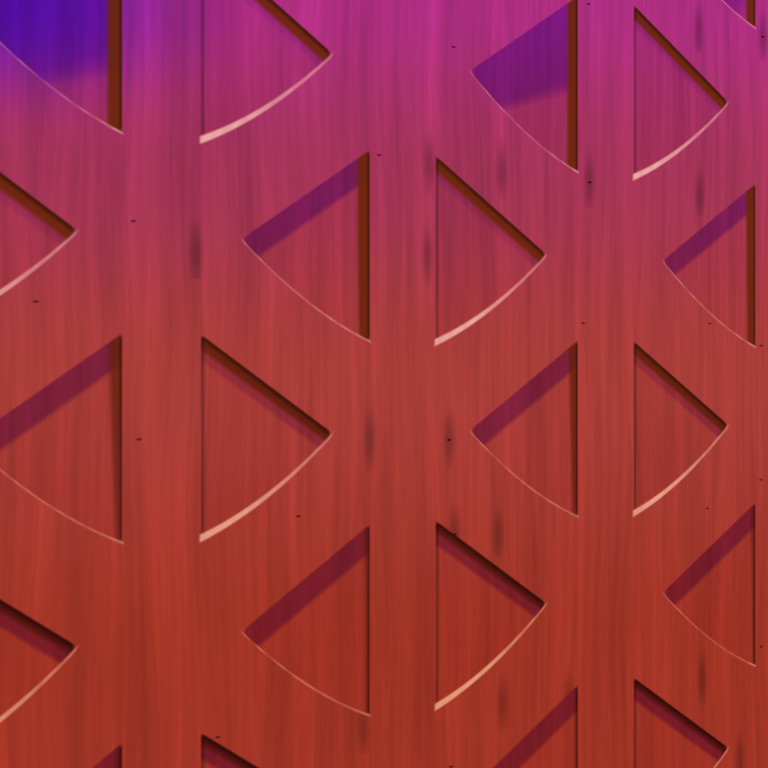
Reproduce this pattern procedurally as a three.js fragment shader.

```glsl
// Red wood panel in perspective with carved triangle pockets under violet light from above.
varying vec2 vUv;

vec2 hash2(vec2 p) {
  p = vec2(dot(p, vec2(127.1, 311.7)), dot(p, vec2(269.5, 183.3)));
  return fract(sin(p) * 43758.5);
}

float gradientNoise(vec2 p) {
  vec2 i = floor(p), f = fract(p);
  vec2 u = f * f * f * (f * (f * 6.0 - 15.0) + 10.0);
  vec2 e = vec2(0.0, 1.0);
  float a = dot(hash2(i) * 2.0 - 1.0, f);
  float b = dot(hash2(i + e.yx) * 2.0 - 1.0, f - e.yx);
  float c = dot(hash2(i + e.xy) * 2.0 - 1.0, f - e.xy);
  float d = dot(hash2(i + e.yy) * 2.0 - 1.0, f - e.yy);
  return mix(mix(a, b, u.x), mix(c, d, u.x), u.y);
}

float smoothMin(float a, float b, float k) {
  float h = max(k - abs(a - b), 0.0) / k;
  return min(a, b) - h * h * k * 0.25;
}

// Strip just inside an edge, fading out at the given width
float strip(float d, float width, float soft) {
  return 1.0 - smoothstep(width - soft, width + soft, d);
}

// Light on the wood: red below, magenta above, violet in the upper left
vec3 litWood(vec2 p) {
  vec3 c = mix(vec3(0.63, 0.205, 0.145), vec3(0.665, 0.24, 0.22), smoothstep(0.15, 0.5, p.y));
  c = mix(c, vec3(0.64, 0.20, 0.35), smoothstep(0.5, 0.82, p.y));
  c = mix(c, vec3(0.68, 0.18, 0.50), smoothstep(0.78, 1.0, p.y));
  return mix(c, vec3(0.43, 0.10, 0.62), smoothstep(0.3, 0.0, length((p - vec2(0.0, 1.0)) * vec2(0.8, 1.6))));
}

// Vertical grain, broad figure and fine fibres
float grain(vec2 q) {
  q.x += 0.035 * gradientNoise(q * vec2(2.5, 1.8));
  float broad = gradientNoise(q * vec2(11.0, 0.8));
  float fibre = gradientNoise(q * vec2(34.0, 1.7) + 7.0);
  float fine = gradientNoise(q * vec2(85.0, 5.0) + 19.0);
  return 1.0 + 0.13 * broad + 0.11 * fibre + 0.06 * fine;
}

// Sparse dark flecks and long knots
float blemishes(vec2 q) {
  vec2 g = q * vec2(3.0, 4.0), id = floor(g), r = hash2(id + 3.0);
  vec2 o = fract(g) - 0.25 - 0.5 * r;
  float fleck = step(0.72, r.x) * smoothstep(1.0, 0.3, length(o * vec2(22.0, 50.0)));
  float knot = step(r.y, 0.22) * smoothstep(1.0, 0.0, length(o * vec2(8.0, 2.2)));
  return 1.0 - 0.4 * fleck - 0.22 * knot;
}

void main() {
  vec2 p = vUv;
  // Perspective: columns shrink to the right; one row period is one unit
  float n = (p.x - 0.211) / (0.363 - 0.0936 * p.x);
  float v = (p.y - 0.5065) * (1.0 + 0.0936 * n) / 0.526;
  vec2 board = vec2(n, v);
  vec3 light = litWood(p);
  vec3 color = light * grain(board) * blemishes(board);
  float high = smoothstep(0.1, 0.75, p.y);

  // Right-pointing pocket of the column behind, left-pointing of the one ahead
  for (int i = 0; i < 2; i++) {
    bool pointsLeft = i == 1;
    float column = floor(n) + float(i);
    float y = v + 0.144 - 0.5 * mod(column, 2.0);
    float row = floor(y + 0.5);
    y -= row;
    float side = abs(n - column) * 0.652 - 0.098;
    float t = side / 0.352;
    float top = (0.255 * (1.0 - t) - y) * 0.81;
    float bottom = (y + 0.255 * (1.0 - mix(t, t * t, 0.4))) * 0.81;
    float depth = smoothMin(smoothMin(top, bottom, 0.025), side, 0.012);
    float inside = smoothstep(-0.004, 0.004, depth);
    vec2 shift = hash2(vec2(column, row) + float(i) * 31.0);

    // Pocket floor with its own grain
    vec3 pocket = light * vec3(0.98, 0.94, 0.96) * grain(board + shift * 5.0);
    vec3 brown = mix(vec3(0.30, 0.07, 0.05), vec3(0.42, 0.15, 0.04), high);
    vec3 violetShade = vec3(0.75, 0.56, 1.05);
    if (pointsLeft) {
      float over = smoothstep(0.8, 0.96, p.y);
      float shade = strip(top, mix(0.06, 0.32, over), mix(0.009, 0.1, over));
      pocket *= mix(vec3(1.0), violetShade, shade);
      float wall = strip(side, mix(0.012, 0.034, high), 0.008);
      pocket = mix(pocket, brown, wall * mix(0.4, 0.92, high));
      pocket *= 1.0 - 0.35 * strip(side, 0.006, 0.005);
    } else {
      pocket *= mix(vec3(1.0), violetShade, strip(top, 0.052, 0.008) * (1.0 - 0.7 * high));
      pocket = mix(pocket, brown, 0.9 * strip(top, mix(0.022, 0.033, high), 0.009));
      pocket *= 1.0 - 0.4 * strip(top, 0.009, 0.008);
      pocket *= 1.0 - 0.28 * strip(side, 0.008, 0.006);
    }
    color = mix(color, pocket, inside);

    // Lit lower lip: bold on right-pointing pockets, worn and thin on the others
    float along = smoothstep(-0.025, 0.005, t) * smoothstep(1.02, 0.97, t);
    float wear = gradientNoise(vec2(t * 14.0, column * 3.7 + row * 5.3));
    float width = pointsLeft ? 0.002 : mix(0.008, 0.004, t);
    float lip = strip(abs(bottom), width, 0.004) * along;
    float gleam = pointsLeft ? 0.42 + 0.5 * wear + 0.3 * smoothstep(0.18, 0.0, t)
                             : mix(0.95, 0.5, smoothstep(0.2, 1.0, t)) + 0.2 * wear;
    vec3 lipColor = mix(vec3(0.90, 0.62, 0.48), vec3(0.92, 0.66, 0.64), high);
    color = mix(color, lipColor, lip * clamp(gleam, 0.0, 1.0));
  }
  gl_FragColor = vec4(color, 1.0);
}
```
